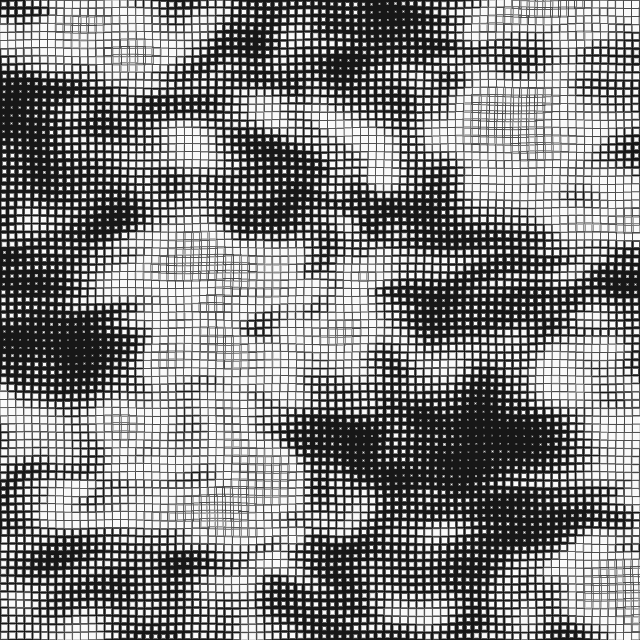
A Shadertoy shader for this pattern:

```glsl
// Halftone lattice of 80 by 80 outlined white squares on near-black ink.
// Layered sines set each square's size: small ones leave heavy ink between them,
// oversized ones overlap so that their thin outlines cross as double lines.

// Side length of the square at a canvas position, in cell units
float squareSize(vec2 uv) {
    // Broad light and dark regions
    float size = 0.74;
    size += 0.16 * cos(6.2832 * (1.5 * uv.x + 0.3 * uv.y - 0.615));
    size += 0.15 * cos(18.5 * (uv.y - 0.6 + 0.3 * (uv.x - 0.2)));
    size += 0.17 * cos(6.2832 * (uv.x - uv.y + 0.05));

    // Finer patches, stretched sideways
    vec2 q = uv * vec2(10.0, 16.0) + vec2(1.3, 0.4);
    float amplitude = 0.2;
    for (int i = 0; i < 4; i++) {
        q = mat2(0.8, 0.6, -0.6, 0.8) * q * 1.5 + 0.5 * sin(q.yx) + 2.1;
        size += amplitude * sin(q.x) * sin(q.y);
        amplitude *= 0.8;
    }
    return clamp(size, 0.16, 1.34);
}

// Slight bend of the lattice, in cell units
vec2 latticeBend(vec2 cell) {
    return 0.06 * sin(cell.yx * 0.55 + 1.5 * sin(cell * 0.23));
}

void mainImage(out vec4 fragColor, in vec2 fragCoord) {
    const float cells = 80.0;
    vec2 p = fragCoord / iResolution.y * cells;
    float pixel = cells / iResolution.y;

    float paper = 0.0;
    float outline = 0.0;

    // Neighbouring squares can reach into this cell
    for (int y = -1; y <= 1; y++) {
        for (int x = -1; x <= 1; x++) {
            vec2 center = floor(p) + vec2(x, y) + 0.5;
            vec2 d = abs(p - center - latticeBend(center));
            float edge = max(d.x, d.y) - 0.5 * squareSize(center / cells);
            paper = max(paper, clamp(0.5 - edge / pixel, 0.0, 1.0));
            outline = max(outline, clamp(0.5 - (abs(edge) - 0.045) / pixel, 0.0, 1.0)
                                   * min(1.0, 0.09 / pixel + 0.2));
        }
    }

    float ink = max(1.0 - paper, outline);
    fragColor = vec4(mix(vec3(0.98), vec3(0.09), ink), 1.0);
}
```
